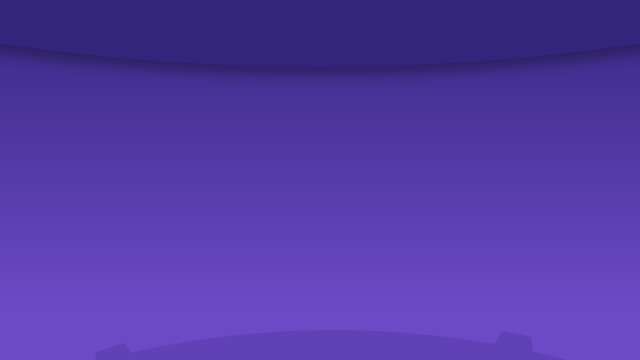
Reproduce this background procedurally as a Shadertoy shader.

```glsl
// A violet vertical gradient under a dark curved panel that casts a soft shadow,
// with the faint rim of a large cog rising from the bottom edge.
// Shapes are distance functions; lengths are in canvas heights, x is centred.

const vec3 PANEL_COLOR  = vec3(0.202, 0.147, 0.486);
const vec3 UPPER_COLOR  = vec3(0.243, 0.176, 0.549);
const vec3 LOWER_COLOR  = vec3(0.424, 0.288, 0.773);
const vec3 SHADOW_COLOR = vec3(0.04, 0.025, 0.08);

const float GRADIENT_LOW  = 0.145;
const float GRADIENT_HIGH = 0.88;

const float PANEL_BOTTOM = 0.8148;
const float PANEL_RADIUS = 6.127;
const float SHADOW_WIDTH = 0.032;
const float SHADOW_ALPHA = 0.32;

const vec2  COG_TOP    = vec2(0.039, 0.0833);
const float COG_RADIUS = 2.57;
const float COG_ALPHA  = 0.2;

// Each tooth: centre of its top edge (xy) and clockwise tilt in radians (z)
const int  TOOTH_COUNT = 2;
const vec3 TEETH[TOOTH_COUNT] = vec3[](
    vec3(-0.5845, 0.0347, -0.314),
    vec3( 0.5460, 0.0729,  0.197));
const float TOOTH_HALF_WIDTH = 0.0425;
const float TOOTH_FLARE      = 0.28;
const float TOOTH_ROUNDING   = 0.010;

float circleDistance(vec2 p, vec2 center, float radius) {
    return length(p - center) - radius;
}

// Rounded trapezoid that widens downward without end
float toothDistance(vec2 p, vec3 tooth) {
    float c = cos(tooth.z), s = sin(tooth.z);
    vec2 offset = p - tooth.xy;
    vec2 q = vec2(c * offset.x - s * offset.y, s * offset.x + c * offset.y);
    float side = (abs(q.x) - TOOTH_HALF_WIDTH + TOOTH_FLARE * q.y)
               / sqrt(1.0 + TOOTH_FLARE * TOOTH_FLARE);
    vec2 v = vec2(side, q.y) + TOOTH_ROUNDING;
    return min(max(v.x, v.y), 0.0) + length(max(v, 0.0)) - TOOTH_ROUNDING;
}

float cogDistance(vec2 p) {
    float d = circleDistance(p, COG_TOP - vec2(0.0, COG_RADIUS), COG_RADIUS);
    for (int i = 0; i < TOOTH_COUNT; i++) d = min(d, toothDistance(p, TEETH[i]));
    return d;
}

// Smooth coverage across one pixel
float coverage(float d) {
    return clamp(0.5 - d * iResolution.y, 0.0, 1.0);
}

void mainImage(out vec4 fragColor, in vec2 fragCoord) {
    vec2 p = vec2(fragCoord.x - 0.5 * iResolution.x, fragCoord.y) / iResolution.y;

    // Backdrop
    float height = clamp((p.y - GRADIENT_LOW) / (GRADIENT_HIGH - GRADIENT_LOW), 0.0, 1.0);
    vec3 color = mix(LOWER_COLOR, UPPER_COLOR, height);

    // Cog
    color = mix(color, PANEL_COLOR, COG_ALPHA * coverage(cogDistance(p)));

    // Panel and its shadow
    vec2 panelCenter = vec2(0.0, PANEL_BOTTOM + PANEL_RADIUS);
    float panel = circleDistance(p, panelCenter, PANEL_RADIUS);
    float falloff = max(panel, 0.0) / SHADOW_WIDTH;
    color = mix(color, SHADOW_COLOR, SHADOW_ALPHA * exp(-falloff * falloff));
    color = mix(color, PANEL_COLOR, coverage(panel));

    fragColor = vec4(color, 1.0);
}
```
